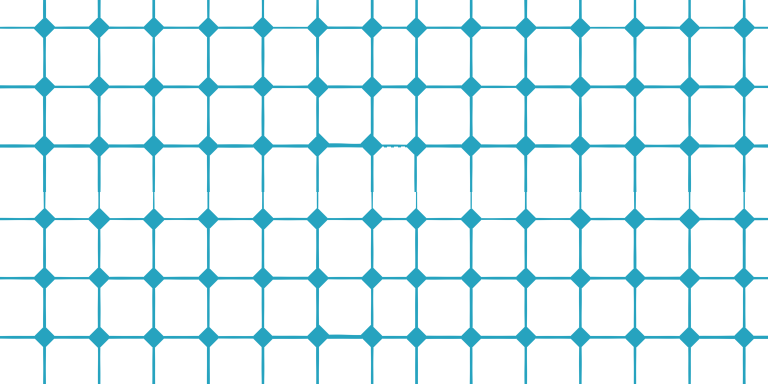
Write a Shadertoy shader that draws this pattern.

```glsl
// Teal lattice of thin lines with diamond studs, in panels of 7 by 3 studs, lightly worn.

const vec3 TEAL = vec3(0.15, 0.64, 0.75);
const vec3 PAPER = vec3(1.0);

// Lengths are in canvas heights, with y measured downward from the top.
const vec2 FIRST_STUD = vec2(0.116, 0.0722);
const vec2 STUD_PITCH = vec2(0.1422, 0.154);
const vec2 PANEL_SIZE = vec2(0.9688, 0.4982);
const vec2 STUD_COUNT = vec2(7.0, 3.0);
const float STUD_RADIUS = 0.0293;
const float LINE_HALF = 0.0034;

float hash(vec2 p) {
    vec3 q = fract(vec3(p.xyx) * 0.1031);
    q += dot(q, q.yzx + 33.33);
    return fract((q.x + q.y) * q.z);
}

// Layered sines giving a slightly uneven, hand-cut edge.
float wobble(float t, float phase) {
    return sin(t * 31.0 + phase) * 0.6 + sin(t * 77.0 + phase * 2.3) * 0.4;
}

float diamondDistance(vec2 p, float radius) {
    return (abs(p.x) + abs(p.y) - radius) * 0.7071;
}

float lineDistance(float offset, float halfWidth) {
    return abs(offset) - halfWidth;
}

// Returns the offset from the nearest stud and its column and row.
vec2 nearestStud(vec2 p, out vec2 index) {
    vec2 gap = PANEL_SIZE - STUD_PITCH * (STUD_COUNT - 1.0);
    vec2 q = p - FIRST_STUD;
    vec2 panel = clamp(floor((q + 0.5 * gap) / PANEL_SIZE), 0.0, 1.0);
    q -= panel * PANEL_SIZE;
    vec2 local = clamp(round(q / STUD_PITCH), vec2(0.0), STUD_COUNT - 1.0);
    index = panel * STUD_COUNT + local;
    return q - local * STUD_PITCH;
}

float latticeDistance(vec2 p) {
    vec2 stud;
    vec2 d = nearestStud(p, stud);
    vec2 cell = stud + step(0.0, d);
    bool above = d.y < 0.0;

    // Each corner and each line segment has its own small variation.
    float radius = STUD_RADIUS + 0.0024 * (hash(cell + stud * 7.0) - 0.5);
    float across = LINE_HALF + 0.0008 * (hash(vec2(cell.x, stud.y)) - 0.5);
    float down = LINE_HALF + 0.0006 * (hash(vec2(stud.x, cell.y) + 40.0) - 0.5);
    across += 0.0003 * wobble(p.x, stud.y);
    down += 0.0003 * wobble(p.y, stud.x);
    float shift = 0.0;

    // The row at the panel seam is thinner, the row before it heavier.
    float rowInPanel = mod(stud.y, STUD_COUNT.y);
    if (rowInPanel == 0.0) across -= 0.0006;
    if (rowInPanel == 2.0) across += 0.0004;

    // Uprights taper to hairlines in the lower part of the tall row.
    if (cell.y == 3.0) {
        if (p.y > 0.5) down -= 0.0014;
        else if (stud.x == 7.0) shift = 0.0025;
    }

    // One rounded cell per panel row has swollen corners and a thick base.
    if (cell.x == 6.0 && mod(cell.y, 3.0) == 2.0) {
        radius += above ? 0.007 : 0.002;
        if (above) across += 0.003 + 0.001 * wobble(p.x, 1.0);
    }

    // A short seam segment is nibbled into dashes along its underside.
    if (cell.x == 7.0 && stud.y == 2.0 && !above) {
        across -= 0.0022 * step(0.45, fract(p.x * 55.0));
    }

    float lines = min(lineDistance(d.y, across), lineDistance(d.x + shift, down));
    return min(lines, diamondDistance(d, radius));
}

void mainImage(out vec4 fragColor, in vec2 fragCoord) {
    vec2 p = fragCoord / iResolution.y;
    p.y = 1.0 - p.y;
    float pixel = 1.0 / iResolution.y;
    float ink = 1.0 - smoothstep(-0.65 * pixel, 0.65 * pixel, latticeDistance(p));
    fragColor = vec4(mix(PAPER, TEAL, ink), 1.0);
}
```
